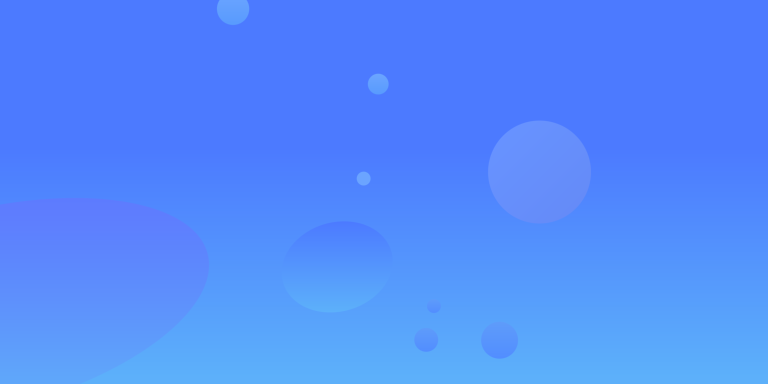
Give the GLSL for this background, as a WebGL 1 fragment shader.

```glsl
precision highp float;
// Calm blue gradient with floating translucent bubbles and tilted ellipses.
uniform vec2 u_resolution;

// Soft coverage of an ellipse tilted by angle (radians).
float ellipseMask(vec2 p, vec2 center, vec2 radii, float angle) {
  float c = cos(angle), s = sin(angle);
  vec2 q = mat2(c, -s, s, c) * (p - center) + 1e-5;
  float k = length(q / radii);
  float dist = k * (k - 1.0) / length(q / (radii * radii));
  float pixel = 1.0 / u_resolution.y;
  return 1.0 - smoothstep(-0.75 * pixel, 0.75 * pixel, dist);
}

// Lays an ellipse with a vertical colour gradient over the base colour.
vec3 paint(vec3 base, vec2 p, vec2 center, vec2 radii, float angle, vec4 low, vec4 high) {
  float t = clamp((p.y - center.y) / radii.y * 0.5 + 0.5, 0.0, 1.0);
  vec4 fill = mix(low, high, t);
  return mix(base, fill.rgb, fill.a * ellipseMask(p, center, radii, angle));
}

vec3 bubble(vec3 base, vec2 p, vec2 center, float radius, vec3 low, vec3 high) {
  return paint(base, p, center, vec2(radius), 0.0, vec4(low, 1.0), vec4(high, 1.0));
}

void main() {
  // The canvas is one unit high.
  vec2 p = gl_FragCoord.xy / u_resolution.y;

  vec3 deepBlue = vec3(0.298, 0.48, 1.0);
  vec3 skyBlue = vec3(0.363, 0.69, 0.98);
  vec3 paleBlue = vec3(0.42, 0.645, 1.0);
  vec3 clearBlue = vec3(0.345, 0.605, 0.995);
  vec3 softBlue = vec3(0.37, 0.61, 0.98);
  vec3 strongBlue = vec3(0.32, 0.555, 1.0);

  // Flat upper sky, brightening towards the bottom
  vec3 color = mix(skyBlue, deepBlue, clamp((p.y - 0.02) / 0.59, 0.0, 1.0));

  // Violet hill at the lower left
  color = paint(color, p, vec2(-0.041, 0.192), vec2(0.6, 0.261), 0.2465,
                vec4(0.42, 0.48, 0.98, 0.12), vec4(0.42, 0.44, 1.0, 0.5));

  // Tilted ellipse in the middle
  color = paint(color, p, vec2(0.878, 0.305), vec2(0.1466, 0.116), 0.281,
                vec4(skyBlue, 1.0), vec4(deepBlue, 1.0));

  // Large pale disc with a slight sideways tint
  vec3 discTint = mix(vec3(0.405, 0.575, 1.0), vec3(0.395, 0.545, 0.97),
                      clamp(0.5 + dot(p - vec2(1.405, 0.552), vec2(2.6, -2.6)), 0.0, 1.0));
  color = bubble(color, p, vec2(1.405, 0.552), 0.134, discTint, discTint);

  // Pale bubbles above
  color = bubble(color, p, vec2(0.607, 0.977), 0.042, clearBlue, paleBlue);
  color = bubble(color, p, vec2(0.985, 0.781), 0.027, clearBlue, paleBlue);
  color = bubble(color, p, vec2(0.947, 0.535), 0.018, paleBlue, paleBlue);

  // Deeper bubbles below
  color = bubble(color, p, vec2(1.130, 0.203), 0.018, strongBlue, softBlue);
  color = bubble(color, p, vec2(1.110, 0.115), 0.031, strongBlue, softBlue);
  color = bubble(color, p, vec2(1.301, 0.114), 0.048, strongBlue, softBlue);

  gl_FragColor = vec4(color, 1.0);
}
```
